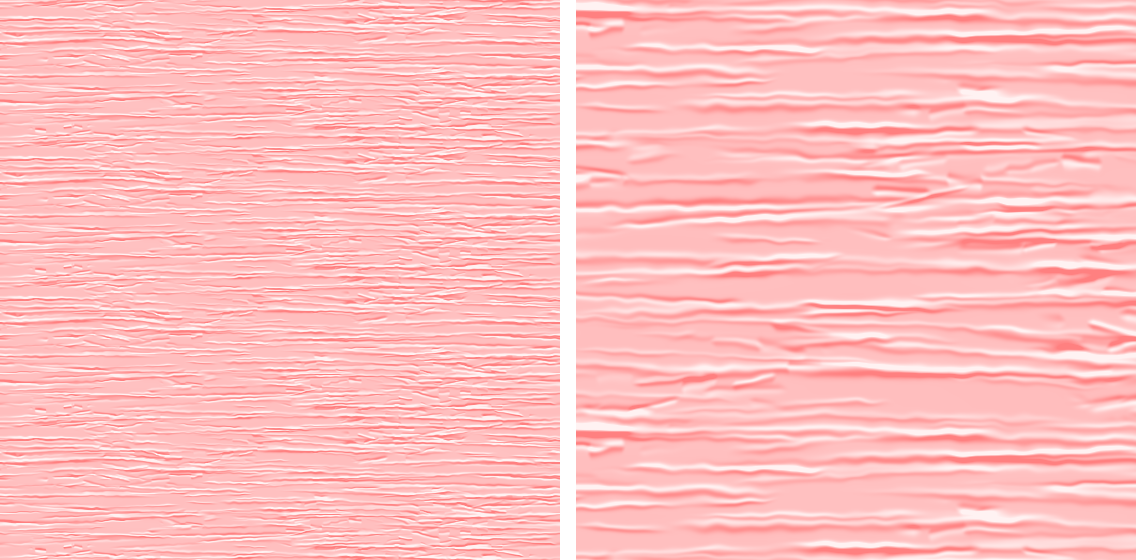
Left, the full canvas; right, a detail of the centre.
A three.js fragment shader for this texture:

```glsl
// Pink brushed plaster: long, nearly level grooves with a lit and a shaded flank.
// Tapered strokes are scattered in wrapping grids, bent by noise and shaded as an
// emboss; clusters of short tilted chips roughen the surface. Tiles on all sides.

#define BASE_TONE 0.748
#define LIGHT_GAIN 0.2
#define SHADE_GAIN 0.205
#define PERIODS vec2(1.0, 4.0)
#define LONG_GRID vec2(3.0, 48.0)
#define SHORT_GRID vec2(9.0, 56.0)
#define CHIP_GRID vec2(32.0, 64.0)
#define GROOVE_WIDTH 0.0023
#define BEND 0.005
#define RAGGED 0.0018

varying vec2 vUv;

// Four random values per cell, without sine
vec4 hash4(vec2 cell, float seed) {
  vec4 p = fract((cell.xyxy + seed) * vec4(0.1031, 0.1030, 0.0973, 0.1099));
  p += dot(p, p.wzxy + 33.33);
  return fract((p.xxyz + p.yzzw) * p.zywx);
}

// Cell identity that wraps with the tile
vec2 wrapCell(vec2 cell, vec2 grid) {
  return mod(cell, grid / PERIODS);
}

// Value noise that wraps with the tile
float noise(vec2 p, vec2 grid, float seed) {
  vec2 q = p * grid;
  vec2 cell = floor(q);
  vec2 f = q - cell;
  f = f * f * (3.0 - 2.0 * f);
  float a = hash4(wrapCell(cell, grid), seed).x;
  float b = hash4(wrapCell(cell + vec2(1.0, 0.0), grid), seed).x;
  float c = hash4(wrapCell(cell + vec2(0.0, 1.0), grid), seed).x;
  float d = hash4(wrapCell(cell + 1.0, grid), seed).x;
  return mix(mix(a, b, f.x), mix(c, d, f.x), f.y);
}

// Signed relief of one stroke per cell: positive is lit, negative is shaded
float strokes(vec2 p, vec2 grid, float seed, float tilt, float width, float inverted) {
  vec2 home = floor(p * grid);
  float relief = 0.0;
  for (int j = -1; j <= 1; j++) {
    for (int i = -1; i <= 1; i++) {
      vec2 cell = home + vec2(float(i), float(j));
      vec2 id = wrapCell(cell, grid);
      vec4 place = hash4(id, seed);
      vec4 form = hash4(id, seed + 41.0);
      vec2 center = cell + vec2(place.x, mix(0.1, 0.9, place.y));
      vec2 d = p - center / grid;
      float halfLength = mix(0.35, 1.0, place.z) / grid.x;
      float along = abs(d.x) / halfLength;
      float taper = 1.0 - smoothstep(0.7, 1.0, along);
      float thickness = width * mix(0.75, 1.25, form.x) * mix(0.7, 1.0, taper);
      float across = (d.y - d.x * tilt * (place.w * 2.0 - 1.0)) / thickness;
      float facing = form.y < inverted ? -1.0 : 1.0;
      float strength = mix(0.4, 1.15, form.z);
      relief += facing * strength * taper * 2.33 * across * exp(-across * across);
    }
  }
  return relief;
}

void main() {
  // Gentle bends plus fine ragged edges
  vec2 p = vUv;
  p.y += BEND * (noise(vUv, vec2(6.0, 12.0), 3.0) - 0.5);
  p.y += RAGGED * (noise(vUv, vec2(110.0, 140.0), 7.0) - 0.5);
  p.y += RAGGED * (noise(vUv, vec2(44.0, 112.0), 9.0) - 0.5);

  // Grooves, the short ones broken up along their length
  float relief = strokes(p, LONG_GRID, 11.0, 0.04, GROOVE_WIDTH, 0.2);
  float broken = smoothstep(0.15, 0.55, noise(vUv, vec2(20.0, 80.0), 19.0));
  relief += broken * strokes(p, SHORT_GRID, 23.0, 0.07, GROOVE_WIDTH * 0.9, 0.25);

  // Chips, gathered in rough patches
  float rough = smoothstep(0.5, 0.7, noise(vUv, vec2(9.0, 28.0), 31.0));
  relief += rough * strokes(p, CHIP_GRID, 37.0, 0.25, GROOVE_WIDTH, 0.8);

  // Uneven strength along lit and shaded flanks
  float lit = mix(0.5, 1.4, noise(vUv, vec2(34.0, 100.0), 53.0));
  float shaded = mix(0.5, 1.4, noise(vUv, vec2(28.0, 100.0), 61.0));
  float tone = BASE_TONE + 0.02 * (noise(vUv, vec2(8.0, 64.0), 71.0) - 0.5);
  tone += LIGHT_GAIN * lit * max(relief, 0.0);
  tone += SHADE_GAIN * shaded * min(relief, 0.0);

  tone = clamp(tone, 0.5, 0.95);
  gl_FragColor = vec4(1.0, tone, tone, 1.0);
}
```
